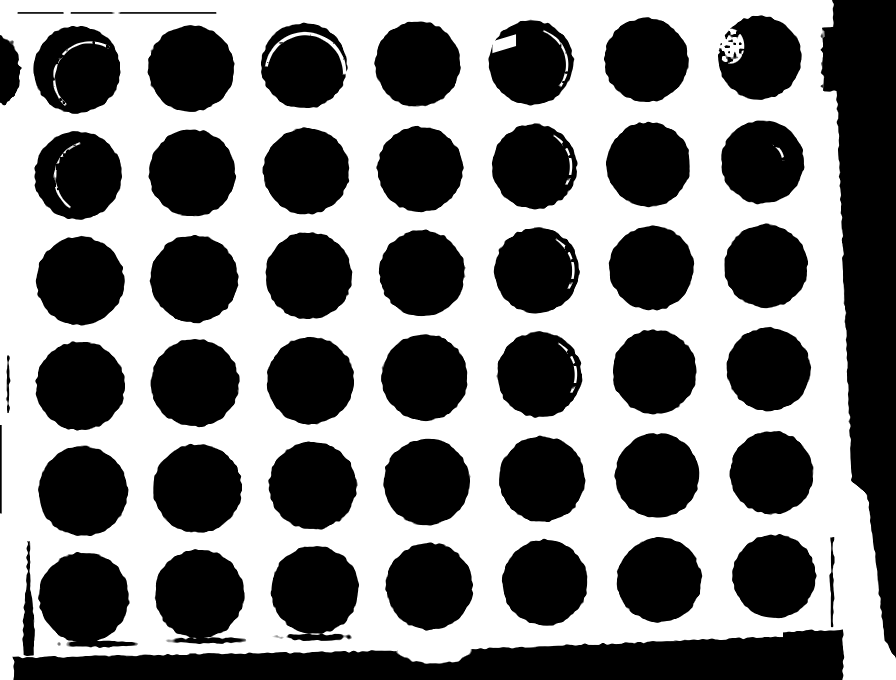
A WebGL 1 fragment shader for this pattern:

```glsl
precision highp float;
// Tilted white board with seven by six black round holes, glints and worn dark edges.
uniform vec2 u_resolution;

// Lengths are fractions of the canvas height, origin at the lower left.
const vec2 LAST_CELL = vec2(6.0, 5.0);
const vec2 HOLE_BL = vec2(0.1237, 0.1220);
const vec2 HOLE_BR = vec2(1.1392, 0.1529);
const vec2 HOLE_TL = vec2(0.1125, 0.8969);
const vec2 HOLE_TR = vec2(1.1168, 0.9141);
const float RADIUS_LEFT = 0.0638;
const float RADIUS_RIGHT = 0.0612;
const float CORNER_GROWTH = 0.0025;
const float ROUGHNESS = 0.0016;
const float GRAIN = 150.0;
const float GLINT_WIDTH = 0.026;
const vec3 BOARD = vec3(1.0);
const vec3 INK = vec3(0.0);

float hash(vec2 p) {
  vec3 q = fract(vec3(p.xyx) * 0.1031);
  q += dot(q, q.yzx + 33.33);
  return fract((q.x + q.y) * q.z);
}

float noise(vec2 p) {
  vec2 i = floor(p), f = fract(p);
  f = f * f * (3.0 - 2.0 * f);
  return mix(mix(hash(i), hash(i + vec2(1, 0)), f.x),
             mix(hash(i + vec2(0, 1)), hash(i + vec2(1, 1)), f.x), f.y);
}

float box(vec2 p, vec2 center, vec2 halfSize) {
  vec2 d = abs(p - center) - halfSize;
  return length(max(d, 0.0)) + min(max(d.x, d.y), 0.0);
}

float ellipse(vec2 p, vec2 center, vec2 radii) {
  return (length((p - center) / radii) - 1.0) * min(radii.x, radii.y);
}

bool isCell(vec2 cell, float col, float row) {
  return distance(cell, vec2(col, row)) < 0.5;
}

// Broken arc in hole units; gaps is the missing share, reach the cosine limit.
float glint(vec2 q, vec2 center, float radius, vec2 facing, float reach, float gaps) {
  vec2 v = q - center;
  float along = dot(normalize(v + 1e-5), normalize(facing));
  float d = abs(length(v) - radius) - GLINT_WIDTH * (0.6 + 0.7 * noise(q * 7.0));
  d = max(d, (reach - along) * 0.5);
  return max(d, (gaps - noise(q * 13.0 + 4.0)) * 0.12);
}

// Light marks that cut into individual holes.
float holeWear(vec2 q, vec2 cell) {
  float d = 1.0;
  if (isCell(cell, 0.0, 5.0)) d = glint(q, vec2(0.3, -0.2), 0.83, vec2(-0.8, 0.6), 0.1, 0.28);
  if (isCell(cell, 0.0, 4.0)) d = glint(q, vec2(0.3, -0.05), 0.83, vec2(-1.0, 0.15), 0.45, 0.42);
  if (isCell(cell, 2.0, 5.0)) d = glint(q, vec2(0.03, -0.17), 0.92, vec2(0.1, 1.0), 0.1, 0.2) - 0.015;
  if (isCell(cell, 4.0, 5.0)) {
    d = glint(q, vec2(0.0, -0.05), 0.85, vec2(1.0, 0.3), 0.6, 0.25);
    vec2 s = q - vec2(-0.64, 0.45);
    s.y -= 0.3 * s.x;
    d = min(d, box(s, vec2(0.0), vec2(0.28, 0.14)));
  }
  if (cell.x > 3.5 && cell.x < 4.5 && cell.y > 1.5 && cell.y < 4.5)
    d = glint(q, vec2(0.0), 0.86, vec2(1.0, 0.25), 0.72, 0.4);
  if (isCell(cell, 6.0, 4.0)) d = glint(q, vec2(0.0), 0.5, vec2(0.8, 0.5), 0.9, 0.45);
  if (isCell(cell, 6.0, 5.0)) {
    d = ellipse(q, vec2(-0.7, 0.28), vec2(0.33, 0.42));
    d = max(d, (0.42 - noise(q * 15.0)) * 0.12);
  }
  return d;
}

float holes(vec2 p, float rough) {
  // Undo the slight shear to find the nearest cell.
  vec2 origin = HOLE_BL;
  vec2 stride = vec2(HOLE_BR.x - origin.x, HOLE_TL.y - origin.y) / LAST_CELL;
  vec2 shear = vec2(HOLE_TL.x - origin.x, HOLE_BR.y - origin.y) / LAST_CELL.yx;
  vec2 cell = (p - origin) / stride;
  cell = (p - origin - shear * cell.yx) / stride;
  cell = clamp(floor(cell + 0.5), vec2(0.0), LAST_CELL);
  vec2 t = cell / LAST_CELL;
  vec2 center = mix(mix(HOLE_BL, HOLE_BR, t.x), mix(HOLE_TL, HOLE_TR, t.x), t.y);
  center += (vec2(hash(cell + 3.0), hash(cell + 17.0)) - 0.5) * 0.002;
  float radius = mix(RADIUS_LEFT, RADIUS_RIGHT, t.x) + CORNER_GROWTH * (1.0 - t.x) * (1.0 - t.y);
  vec2 q = (p - center) / radius;
  float disc = (length(q) - 1.0) * radius + rough;
  return max(disc, -holeWear(q, cell) * radius);
}

// Dark surroundings right of and below the board.
float surroundings(vec2 p, float rough) {
  float edge = 1.225 + 0.039 * (1.0 - p.y) + 0.0225 * (1.0 - smoothstep(0.27, 0.295, p.y));
  edge += 0.082 * max(0.27 - p.y, 0.0) + 0.45 * max(0.058 - p.y, 0.0);
  float top = 0.0326 + 0.018 * p.x + 0.023 * max(p.x - 0.687, 0.0) + 0.007 * step(1.151, p.x);
  float band = max(p.y - top, abs(p.x - 0.63) - 0.61);
  band = max(band, -ellipse(p, vec2(0.639, 0.046), vec2(0.055, 0.0225)));
  return min(edge - p.x, band) + rough;
}

// Nicks, shadows and scratches along the board's rim.
float rimMarks(vec2 p, float rough) {
  float d = ellipse(p, vec2(0.0, 0.897), vec2(0.029, 0.05)) + 2.0 * rough;
  d = min(d, box(p, vec2(1.222, 0.912), vec2(0.012, 0.046)) + 2.0 * rough);
  float wedge = 0.002 + 0.006 * (1.0 - smoothstep(0.08, 0.16, p.y));
  d = min(d, box(p, vec2(0.042, 0.12), vec2(wedge, 0.084)) + rough);
  d = min(d, box(p, vec2(1.2235, 0.143), vec2(0.0022, 0.066)) + rough);
  d = min(d, box(p, vec2(0.012, 0.435), vec2(0.002, 0.043)) + rough);
  d = min(d, box(p, vec2(0.001, 0.31), vec2(0.0015, 0.065)));
  float scratch = box(p, vec2(0.172, 0.981), vec2(0.146, 0.0012));
  d = min(d, max(scratch, (0.3 - noise(vec2(p.x * 70.0, 2.0))) * 0.02));
  for (int i = 0; i < 3; i++) {
    float k = float(i);
    vec2 center = vec2(0.148 + 0.157 * k, 0.053 + 0.005 * k);
    d = min(d, ellipse(p, center, vec2(0.05, 0.0045)) + rough);
  }
  return d;
}

void main() {
  vec2 p = gl_FragCoord.xy / u_resolution.y;
  float rough = (noise(p * GRAIN) - 0.5) * 2.0 * ROUGHNESS;
  float d = min(holes(p, rough), min(surroundings(p, rough), rimMarks(p, rough)));
  float ink = clamp(0.5 - d * u_resolution.y, 0.0, 1.0);
  gl_FragColor = vec4(mix(BOARD, INK, ink), 1.0);
}
```
